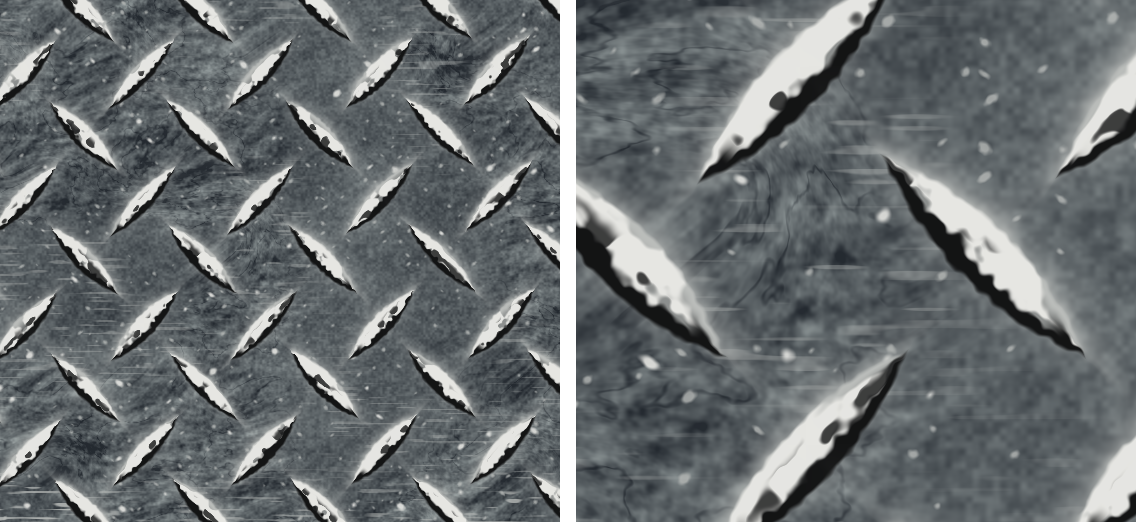
Left: the whole. Right: its middle third, enlarged.
This texture is drawn by a WebGL 2 fragment shader. Its source:

```glsl
#version 300 es
precision highp float;
// Worn steel tread plate: two sheared lattices of raised, lens-shaped lugs
// leaning opposite ways, lit from above, over a mottled and scuffed sheet.
// Lengths are in canvas heights; every lug is worn by noise seeded by its cell.

uniform vec2 u_resolution;
out vec4 fragColor;

// Layout
const mat2 LATTICE = mat2(0.2281, 0.0022, 0.0036, -0.2415); // steps across, down
const vec2 RISING_ORIGIN = vec2(0.497, 0.860);
const vec2 FALLING_ORIGIN = vec2(0.613, 0.746);
const vec2 RISING_DOWN = vec2(-0.683, -0.730);  // axis toward the lower tip
const vec2 FALLING_DOWN = vec2(0.707, -0.707);
const vec2 LUG_HALF = vec2(0.090, 0.0185);      // half length, half width
const float JITTER = 0.005;
const float HALO_REACH = 0.0095;

// Colours
const vec3 SHADOW = vec3(0.075, 0.078, 0.08);
const vec3 STEEL_DARK = vec3(0.235, 0.26, 0.28);
const vec3 STEEL_LIGHT = vec3(0.425, 0.455, 0.465);
const vec3 WORN = vec3(0.55, 0.56, 0.555);
const vec3 HALO = vec3(0.73, 0.74, 0.73);
const vec3 SHINE = vec3(0.90, 0.90, 0.885);

float hash(vec2 c) {
  vec3 q = fract(c.xyx * 0.1031);
  q += dot(q, q.yzx + 33.33);
  return fract((q.x + q.y) * q.z);
}

float noise(vec2 p) {
  vec2 i = floor(p), f = fract(p);
  f = f * f * (3.0 - 2.0 * f);
  return mix(mix(hash(i), hash(i + vec2(1, 0)), f.x),
             mix(hash(i + vec2(0, 1)), hash(i + 1.0), f.x), f.y);
}

float fbm(vec2 p) {
  float sum = 0.0, amp = 0.5;
  for (int i = 0; i < 5; i++) {
    sum += amp * noise(p);
    p = mat2(1.6, 1.2, -1.2, 1.6) * p + 7.7;
    amp *= 0.5;
  }
  return sum;
}

// Small irregular chips, at most one per grid cell
float specks(vec2 p, float cells, float density) {
  vec2 g = p * cells, id = floor(g);
  vec2 centre = 0.3 + 0.4 * vec2(hash(id + 11.0), hash(id + 23.0));
  vec2 d = fract(g) - centre;
  d.x += d.y * (hash(id + 41.0) - 0.5) * 1.5;
  float r = mix(0.06, 0.24, hash(id + 31.0)) + 0.08 * (noise(g * 6.0) - 0.5);
  float soft = 0.06 + cells / u_resolution.y;
  return step(hash(id), density) * (1.0 - smoothstep(r - soft, r + soft, length(d)));
}

// Flat sheet: mottling, grain, embossed creases, scratches and chips
vec3 sheet(vec2 p) {
  float tone = 0.43 + 1.1 * (fbm(p * 7.0) - 0.48);
  tone += 0.55 * (noise(p * 230.0) - 0.5) + 0.45 * (noise(p * 110.0 + 9.0) - 0.5);
  vec2 warped = p * vec2(17.0, 24.0) + 2.0 * noise(p * 9.0);
  float relief = fbm(warped) - fbm(warped + vec2(0.08, -0.14));
  float creased = smoothstep(0.42, 0.68, noise(p * 4.5 + 3.0));
  tone += relief * mix(1.2, 5.5, creased);
  float ridge = abs(fbm(warped * 0.7 + 20.0) - 0.48);
  tone -= 0.5 * creased * (1.0 - smoothstep(0.0, 0.025, ridge));
  vec3 col = mix(STEEL_DARK, STEEL_LIGHT, clamp(tone, -0.5, 1.7));

  float scuffed = smoothstep(0.14, 0.02, p.y) * 0.5 + 0.35 * smoothstep(0.55, 0.8, noise(p * 6.0 + 40.0));
  float scratch = smoothstep(0.72, 0.9, noise(vec2(p.x * 22.0 + p.y * 9.0, p.y * 260.0)));
  col = mix(col, HALO, scratch * scuffed);
  col = mix(col, HALO, 0.75 * specks(p, 62.0, 0.10));
  return mix(col, SHINE, 0.9 * specks(p + 0.37, 34.0, 0.05));
}

// One lattice of lugs laid over the base colour
vec3 addLugs(vec3 base, vec2 p, vec2 origin, vec2 down, float seed) {
  vec2 q = inverse(LATTICE) * (p - origin);
  vec2 id = round(q);
  vec2 s = id * 17.0 + seed;
  vec2 d = LATTICE * (q - id) - JITTER * (vec2(hash(s), hash(s + 3.0)) - 0.5);
  vec2 up = vec2(-down.y, down.x) * sign(down.x);
  vec2 l = vec2(dot(d, down), dot(d, up));
  float rough = noise(l * 150.0 + s) - 0.5;
  l.y += 0.003 * rough;

  // Lens formed by two circular arcs
  float w = LUG_HALF.y * mix(0.9, 1.12, hash(s + 5.0));
  float radius = (LUG_HALF.x * LUG_HALF.x + w * w) / (2.0 * w);
  float dist = length(vec2(l.x, abs(l.y) + radius - w)) - radius;
  float u = l.x / LUG_HALF.x;
  float v = l.y / (w * max(1.0 - u * u, 0.2));

  // Pale rubbed halo, strongest above the lug
  float glow = exp(-max(dist, 0.0) / HALO_REACH) * mix(0.28, 0.85, smoothstep(-0.8, 0.9, v));
  vec3 col = mix(base, HALO, glow * (0.55 + 0.6 * noise(p * 60.0)));

  // Dark lower flank, grey upper flank, broken shine along the crest
  float wave = noise(vec2(l.x * 42.0, 0.5) + s) - 0.5;
  float lit = smoothstep(-0.5, -0.2, v + 0.5 * wave + 0.25 * rough);
  vec3 metal = mix(SHADOW, mix(WORN, HALO, smoothstep(0.1, 0.9, v)), lit);
  float patches = noise(l * vec2(38.0, 55.0) + s + 60.0) + 0.22 * rough;
  float shine = smoothstep(0.2, 0.32, patches + 0.22 - 0.38 * abs(v - 0.12) - 0.15 * u * u);
  metal = mix(metal, SHINE, shine * lit);
  float pits = smoothstep(0.66, 0.76, noise(l * vec2(55.0, 90.0) + s + 90.0));
  float tip = smoothstep(0.62, 0.85, u + 0.3 * wave);
  metal = mix(metal, SHADOW, max(0.8 * pits, tip) * (1.0 - smoothstep(0.1, 0.6, v)));
  float edge = 0.0012 + 0.7 / u_resolution.y;
  return mix(col, metal, 1.0 - smoothstep(-edge, edge, dist));
}

void main() {
  vec2 p = gl_FragCoord.xy / u_resolution.y;
  vec3 col = sheet(p);
  col = addLugs(col, p, RISING_ORIGIN, RISING_DOWN, 131.0);
  col = addLugs(col, p, FALLING_ORIGIN, FALLING_DOWN, 277.0);
  fragColor = vec4(clamp(col, 0.0, 1.0), 1.0);
}
```
